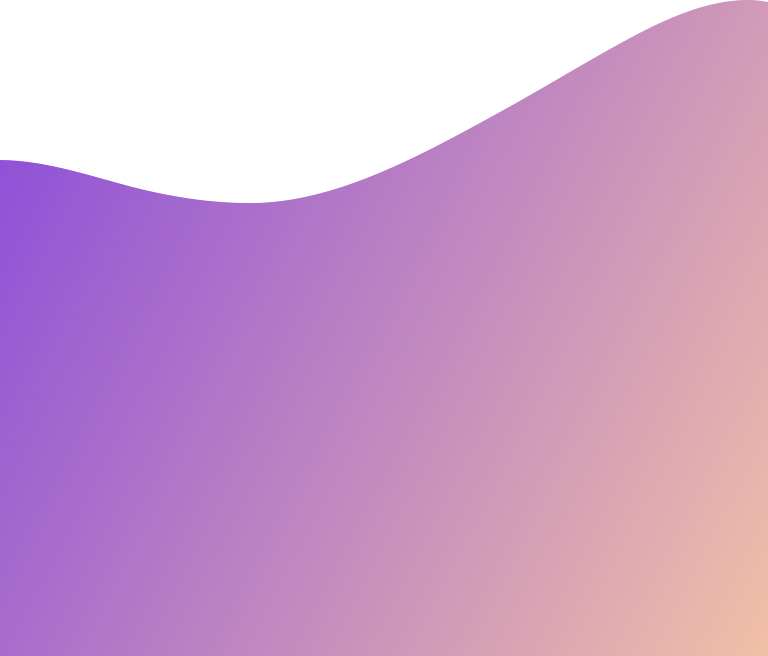
Give the GLSL for this background, as a Shadertoy shader.

```glsl
// A flowing wave silhouette on white, filled with a diagonal violet-to-peach
// gradient. The crest is a smooth cubic Hermite curve through a few knots,
// and its edge is softened by the approximate distance to that curve.

#define PAPER       vec3(1.0)
#define VIOLET      vec3(0.562, 0.320, 0.847)
#define PEACH       vec3(0.949, 0.749, 0.655)
#define GRAD_ORIGIN vec2(0.0, 0.756)
#define GRAD_AXIS   vec2(0.7485, -0.3325)
#define EDGE_PIXELS 0.6

// Crest knots in canvas units: x, height, slope
const int KNOTS = 7;
const vec3 CREST[KNOTS] = vec3[KNOTS](
    vec3(0.0,    0.756,   0.0),
    vec3(0.1628, 0.718,  -0.316),
    vec3(0.3255, 0.6905,  0.0),
    vec3(0.651,  0.8293,  0.644),
    vec3(0.7943, 0.9253,  0.656),
    vec3(0.974,  1.0,     0.0),
    vec3(1.0,    0.997,  -0.234)
);

// Cubic Hermite height between two knots
float hermite(vec3 a, vec3 b, float x) {
    float span = b.x - a.x;
    float t = (x - a.x) / span;
    float s = 1.0 - t;
    return s * s * ((1.0 + 2.0 * t) * a.y + t * span * a.z)
         + t * t * ((1.0 + 2.0 * s) * b.y - s * span * b.z);
}

float crestHeight(float x) {
    float height = CREST[0].y;
    for (int i = 0; i < KNOTS - 1; i++) {
        if (x >= CREST[i].x) height = hermite(CREST[i], CREST[i + 1], x);
    }
    return height;
}

void mainImage(out vec4 fragColor, in vec2 fragCoord) {
    vec2 uv = fragCoord / iResolution.xy;
    float aspect = iResolution.x / iResolution.y;

    // Signed distance to the crest, in units of canvas height
    float h = 0.001;
    float slope = (crestHeight(uv.x + h) - crestHeight(uv.x - h)) / (2.0 * h * aspect);
    float dist = (uv.y - crestHeight(uv.x)) / sqrt(1.0 + slope * slope);

    // Diagonal gradient fill
    float t = clamp(dot(uv - GRAD_ORIGIN, GRAD_AXIS), 0.0, 1.0);
    vec3 fill = mix(VIOLET, PEACH, t);

    // Composite the wave over the paper
    float soft = EDGE_PIXELS / iResolution.y;
    vec3 color = mix(fill, PAPER, smoothstep(-soft, soft, dist));
    fragColor = vec4(color, 1.0);
}
```
